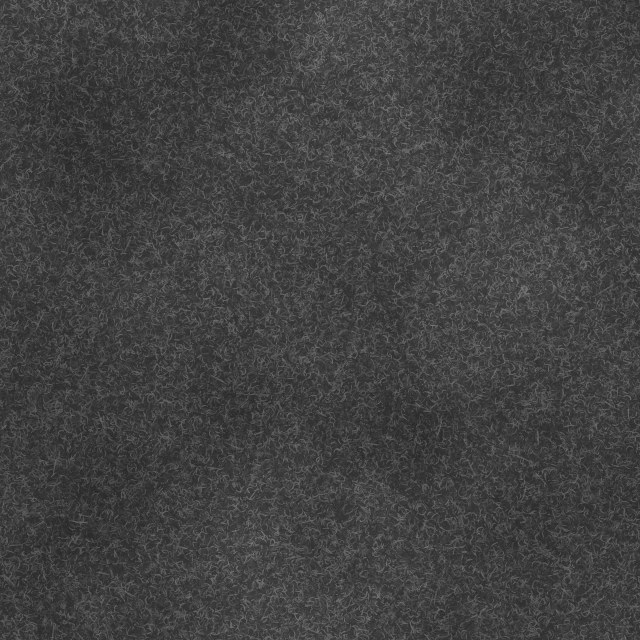
Give the GLSL for this texture, as a WebGL 1 fragment shader.

```glsl
precision highp float;
// Dark grey felt: a dense mat of short, thin, curled fibres in random directions,
// with sparse longer pale hairs, under broad soft clouds of light and shade.
// Each layer is a turned grid with one bent, tapered fibre per cell.

uniform vec2 u_resolution;

const vec3 GROUND = vec3(0.215);
const float FIBRE_DARK = 0.18;
const float FIBRE_LIGHT = 0.445;
const float FIBRE_OPACITY = 0.82;
const float FIBRE_CELLS = 88.0;       // grid cells across the canvas
const float FIBRE_HALF_WIDTH = 0.0008;
const float FIBRE_BEND = 0.75;
const int FIBRE_LAYERS = 12;

const vec3 HAIR = vec3(0.47);
const float HAIR_OPACITY = 0.6;
const float HAIR_CELLS = 25.0;
const float HAIR_HALF_WIDTH = 0.0010;
const float HAIR_BEND = 0.10;
const float HAIR_SHARE = 0.16;        // share of cells that hold a hair
const int HAIR_LAYERS = 2;

const float CLOUD_SCALE = 4.2;
const float CLOUD_STRENGTH = 0.55;
const float BRIGHTNESS = 1.02;

vec4 hash4(vec3 p) {
  vec4 q = fract(p.xyzx * vec4(0.1031, 0.1030, 0.0973, 0.1099));
  q += dot(q, q.wzxy + 33.33);
  return fract((q.xxyz + q.yzzw) * q.zywx);
}

float valueNoise(vec2 p) {
  vec2 cell = floor(p);
  vec2 f = fract(p);
  f = f * f * (3.0 - 2.0 * f);
  float a = hash4(vec3(cell, 3.7)).x;
  float b = hash4(vec3(cell + vec2(1.0, 0.0), 3.7)).x;
  float c = hash4(vec3(cell + vec2(0.0, 1.0), 3.7)).x;
  float d = hash4(vec3(cell + vec2(1.0, 1.0), 3.7)).x;
  return mix(mix(a, b, f.x), mix(c, d, f.x), f.y);
}

float clouds(vec2 p) {
  float sum = 0.0;
  float weight = 0.55;
  for (int i = 0; i < 3; i++) {
    sum += weight * valueNoise(p);
    p = mat2(0.8, 0.6, -0.6, 0.8) * p * 2.0 + 17.3;
    weight *= 0.5;
  }
  return sum / 0.9625;
}

mat2 turn(float angle) {
  float c = cos(angle);
  float s = sin(angle);
  return mat2(c, -s, s, c);
}

// Coverage of one bent fibre lying along x; all lengths in grid cells.
float fibre(vec2 p, float halfLength, float bend, float halfWidth, float pixel) {
  float u = clamp(p.x / halfLength, -1.0, 1.0);
  float curve = bend * (u * u - 0.4) * halfLength;
  float slope = 2.0 * bend * u;
  float across = (p.y - curve) / sqrt(1.0 + slope * slope);
  float beyond = max(abs(p.x) - halfLength, 0.0);
  float width = halfWidth * (1.0 - 0.4 * u * u);
  return clamp((width - length(vec2(beyond, across))) / pixel + 0.5, 0.0, 1.0);
}

vec3 addShortFibres(vec3 colour, vec2 uv, float seed, float pixel) {
  vec2 p = turn(seed * 1.7) * uv * FIBRE_CELLS + seed * vec2(13.37, 7.91);
  vec2 home = floor(p);
  for (int y = -1; y <= 1; y++) {
    for (int x = -1; x <= 1; x++) {
      vec2 cell = home + vec2(float(x), float(y));
      vec4 place = hash4(vec3(cell, seed * 7.31));
      vec4 look = hash4(vec3(cell, seed * 7.31 + 101.7));
      vec2 q = turn(place.z * 6.2832) * (p - cell - place.xy);
      float cover = fibre(q, mix(0.28, 0.58, place.w), FIBRE_BEND * (look.x * 2.0 - 1.0),
                          FIBRE_HALF_WIDTH * FIBRE_CELLS, pixel * FIBRE_CELLS);
      float tone = mix(FIBRE_DARK, FIBRE_LIGHT, look.y * look.y);
      colour = mix(colour, vec3(tone), cover * FIBRE_OPACITY);
    }
  }
  return colour;
}

float hairCover(vec2 uv, float seed, float pixel) {
  vec2 p = turn(seed * 2.3) * uv * HAIR_CELLS + seed * vec2(5.13, 9.77);
  vec2 home = floor(p);
  float cover = 0.0;
  for (int y = -1; y <= 1; y++) {
    for (int x = -1; x <= 1; x++) {
      vec2 cell = home + vec2(float(x), float(y));
      vec4 place = hash4(vec3(cell, seed * 11.9 + 211.3));
      vec4 look = hash4(vec3(cell, seed * 11.9 + 307.1));
      vec2 q = turn(place.z * 6.2832) * (p - cell - place.xy);
      float line = fibre(q, mix(0.16, 0.38, place.w), HAIR_BEND * (look.x * 2.0 - 1.0),
                         HAIR_HALF_WIDTH * HAIR_CELLS, pixel * HAIR_CELLS);
      cover = max(cover, line * step(look.y, HAIR_SHARE) * mix(0.5, 1.0, look.z));
    }
  }
  return cover;
}

void main() {
  float side = min(u_resolution.x, u_resolution.y);
  vec2 uv = gl_FragCoord.xy / side;
  float pixel = 1.0 / side;

  vec3 colour = GROUND;
  for (int i = 1; i <= FIBRE_LAYERS; i++) colour = addShortFibres(colour, uv, float(i), pixel);
  colour *= BRIGHTNESS + CLOUD_STRENGTH * (clouds(uv * CLOUD_SCALE + 2.6) - 0.5);
  for (int i = 1; i <= HAIR_LAYERS; i++) {
    colour = mix(colour, HAIR, HAIR_OPACITY * hairCover(uv, float(i), pixel));
  }
  gl_FragColor = vec4(colour, 1.0);
}
```
